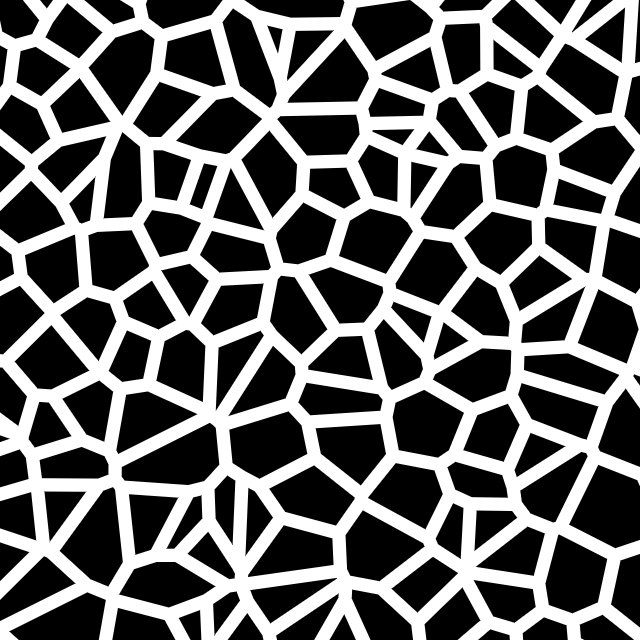
Write a Shadertoy shader that draws this pattern.

```glsl
// Irregular Voronoi network: white bars of even width around black cells.

#define CELLS_ACROSS 11.0   // seeds along one canvas side
#define BAR_WIDTH 0.0208    // in canvas heights
#define SCATTER 1.5         // seed spread in grid squares, 0 = regular grid
#define SEED 37.0           // picks another layout
#define BAR_COLOR vec3(1.0)
#define CELL_COLOR vec3(0.0)

// Integer hash: two even random values in 0..1 per grid square
vec2 hash2(vec2 square) {
    uvec2 q = uvec2(ivec2(square + SEED + 512.0));
    q = q * 1664525u + 1013904223u;
    q.x += q.y * 1664525u;
    q.y += q.x * 1664525u;
    q ^= q >> 16u;
    q.x += q.y * 1664525u;
    q.y += q.x * 1664525u;
    q ^= q >> 16u;
    return vec2(q & 65535u) / 65535.0;
}

vec2 seedPoint(vec2 square) {
    return square + 0.5 + SCATTER * (hash2(square) - 0.5);
}

// Distance from p to the nearest cell border, in grid squares
float borderDistance(vec2 p) {
    vec2 home = floor(p);

    // Nearest seed
    vec2 toNearest = vec2(0.0);
    float nearest = 1e5;
    for (int y = -2; y <= 2; y++)
    for (int x = -2; x <= 2; x++) {
        vec2 toSeed = seedPoint(home + vec2(x, y)) - p;
        float d = dot(toSeed, toSeed);
        if (d < nearest) {
            nearest = d;
            toNearest = toSeed;
        }
    }

    // Nearest bisector between that seed and its neighbours
    float border = 1e5;
    for (int y = -3; y <= 3; y++)
    for (int x = -3; x <= 3; x++) {
        vec2 toSeed = seedPoint(home + vec2(x, y)) - p;
        vec2 across = toSeed - toNearest;
        if (dot(across, across) > 1e-6)
            border = min(border, dot(0.5 * (toSeed + toNearest), normalize(across)));
    }
    return border;
}

void mainImage(out vec4 fragColor, in vec2 fragCoord) {
    vec2 uv = fragCoord / iResolution.y;
    float d = borderDistance(uv * CELLS_ACROSS) / CELLS_ACROSS;

    // One-pixel smooth edge
    float bar = clamp(0.5 + (0.5 * BAR_WIDTH - d) * iResolution.y, 0.0, 1.0);
    fragColor = vec4(mix(CELL_COLOR, BAR_COLOR, bar), 1.0);
}
```
